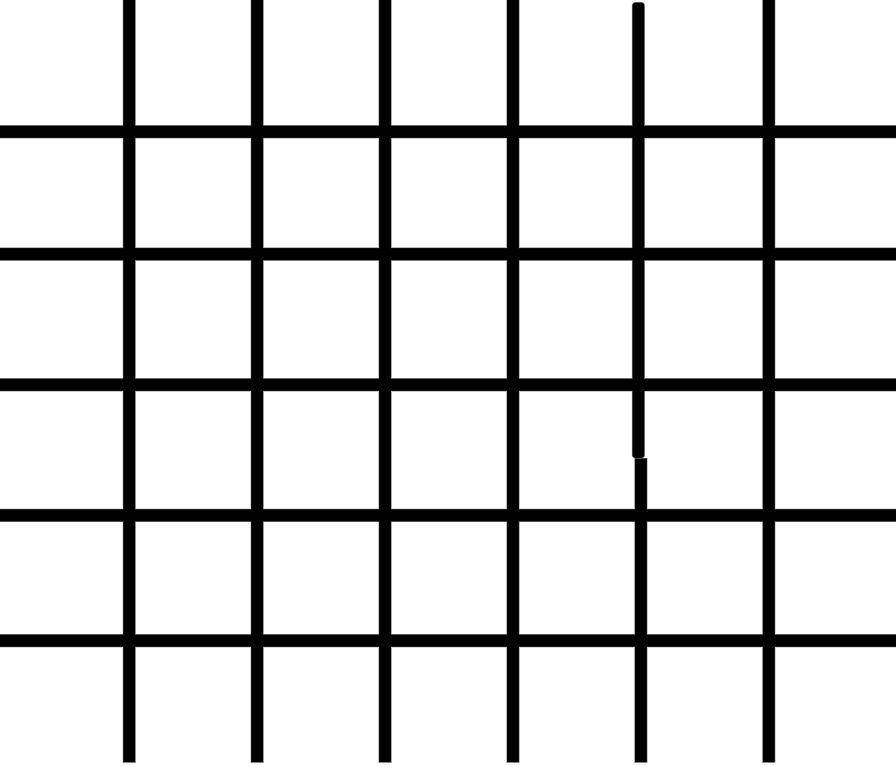
Write a Shadertoy shader that draws this pattern.

```glsl
// Lengths are fractions of the canvas height.
const vec3 PAPER = vec3(1.0);
const vec3 INK = vec3(0.0);
const int COLUMNS = 6;
const int ROWS = 5;
const float FIRST_COLUMN = 0.1687;
const float COLUMN_STEP = 0.1670;
const float COLUMN_HALF_WIDTH = 0.0081;
const float COLUMN_FOOT = 0.0046;
const float BEYOND_TOP = 1.1;
const float ROW_HALF_WIDTH = 0.0083;
const float ROW_HEIGHTS[ROWS] = float[](0.1636, 0.3272, 0.4977, 0.6682, 0.8280);
const int BROKEN_COLUMN = 4;
const float BREAK_HEIGHT = 0.4018;
const float BREAK_SHIFT = -0.0033;
const float BROKEN_TOP = 0.9970;
const float CAP_ROUNDING = 0.0045;
const float EDGE_SOFTNESS = 0.0024;

// Signed distance to an upright bar with rounded corners.
float verticalBar(vec2 p, float x, float bottom, float top, float rounding) {
    vec2 center = vec2(x, 0.5 * (bottom + top));
    vec2 halfSize = vec2(COLUMN_HALF_WIDTH, 0.5 * (top - bottom));
    vec2 q = abs(p - center) - halfSize + rounding;
    return length(max(q, 0.0)) + min(max(q.x, q.y), 0.0) - rounding;
}

float columnsDistance(vec2 p) {
    float d = 1e5;
    for (int i = 0; i < COLUMNS; i++) {
        float x = FIRST_COLUMN + float(i) * COLUMN_STEP;
        bool broken = i == BROKEN_COLUMN;
        float top = broken ? BREAK_HEIGHT : BEYOND_TOP;
        d = min(d, verticalBar(p, x, COLUMN_FOOT, top, 0.0));

        // The broken column continues as a shifted, round-ended stroke.
        if (broken) {
            d = min(d, verticalBar(p, x + BREAK_SHIFT, BREAK_HEIGHT, BROKEN_TOP, CAP_ROUNDING));
        }
    }
    return d;
}

float rowsDistance(vec2 p) {
    float d = 1e5;
    for (int i = 0; i < ROWS; i++) {
        d = min(d, abs(p.y - ROW_HEIGHTS[i]) - ROW_HALF_WIDTH);
    }
    return d;
}

void mainImage(out vec4 fragColor, in vec2 fragCoord) {
    vec2 p = fragCoord / iResolution.y;
    float d = min(columnsDistance(p), rowsDistance(p));

    // Soft edge, never narrower than one pixel.
    float edge = 0.5 * max(EDGE_SOFTNESS, 1.0 / iResolution.y);
    float ink = 1.0 - smoothstep(-edge, edge, d);
    fragColor = vec4(mix(PAPER, INK, ink), 1.0);
}
```
